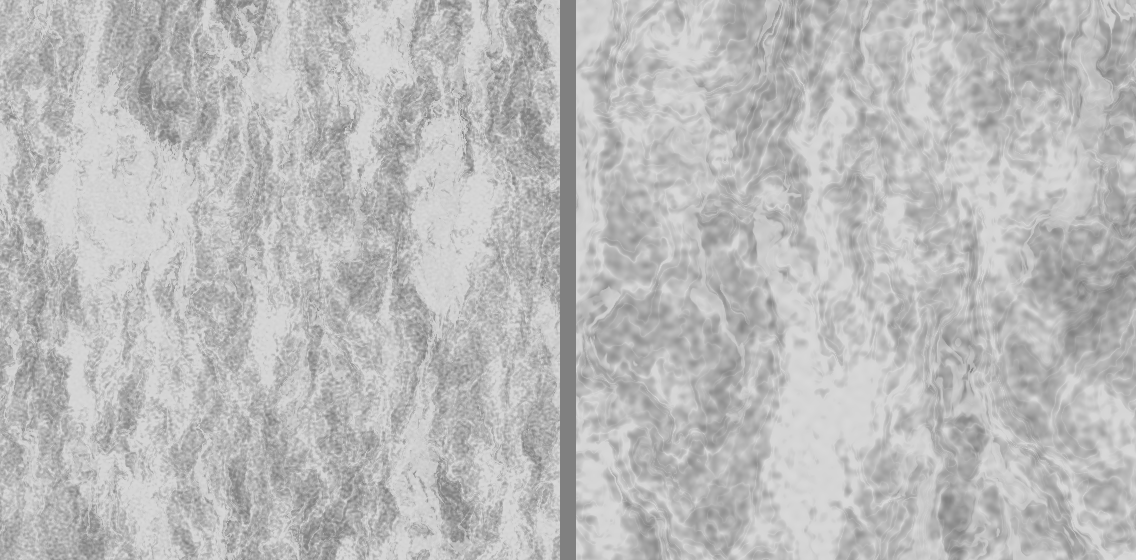
Left: the whole. Right: its middle third, enlarged.
A three.js fragment shader for this texture:

```glsl
// Grey weathered stone with vertical streaks, lacy filaments and pale ragged veins.
varying vec2 vUv;

const vec3 PIT_GREY = vec3(0.535);
const vec3 VEIN_GREY = vec3(0.835);

// Sine-free hash giving a random gradient in -1..1
vec2 randomGradient(vec2 cell) {
  vec3 h = fract(cell.xyx * vec3(0.1031, 0.1030, 0.0973));
  h += dot(h, h.yzx + 33.33);
  return fract((h.xx + h.yz) * h.zy) * 2.0 - 1.0;
}

float cornerValue(vec2 cell, vec2 local, vec2 corner) {
  return dot(randomGradient(cell + corner), local - corner);
}

// Gradient noise on a turned lattice, centred on zero
float noise(vec2 p) {
  p = mat2(0.8, 0.6, -0.6, 0.8) * p;
  vec2 cell = floor(p);
  vec2 f = p - cell;
  vec2 s = f * f * (3.0 - 2.0 * f);
  float low = mix(cornerValue(cell, f, vec2(0.0, 0.0)), cornerValue(cell, f, vec2(1.0, 0.0)), s.x);
  float high = mix(cornerValue(cell, f, vec2(0.0, 1.0)), cornerValue(cell, f, vec2(1.0, 1.0)), s.x);
  return mix(low, high, s.y);
}

float fbm(vec2 p, float gain) {
  float sum = 0.0;
  float amp = 1.0;
  for (int i = 0; i < 4; i++) {
    sum += amp * noise(p);
    p = p * 2.03 + vec2(17.3, 9.1);
    amp *= gain;
  }
  return sum;
}

vec2 fbmOffset(vec2 p) {
  return vec2(fbm(p, 0.55), fbm(p + vec2(43.7, 71.9), 0.55));
}

// Thin curling ridges, each octave bent by the one before
float lace(vec2 p) {
  float sum = 0.0;
  float amp = 1.0;
  for (int i = 0; i < 4; i++) {
    float n = noise(p);
    sum += amp * exp(-12.0 * abs(n));
    p = p * vec2(1.8, 2.1) + vec2(17.3, 5.7) + 1.2 * n;
    amp *= 0.8;
  }
  return sum;
}

// x: solid vein, y: soft glow around it
vec2 vein(vec2 p, vec2 scale, float ragged, float seed) {
  float presence = smoothstep(-0.04, 0.28, noise(p * vec2(7.0, 3.2) + seed * 3.1));
  float d = abs(noise(p * scale + seed) + ragged);
  float width = 0.008 + 0.075 * presence;
  float core = 1.0 - smoothstep(0.35 * width, width, d);
  return vec2(core * smoothstep(0.0, 0.25, presence), exp(-7.0 * d) * presence);
}

void main() {
  vec2 p = vUv + 3.0;

  // Large bends, then small jagged wiggles
  vec2 q = p + fbmOffset(p * vec2(9.0, 6.0)) * vec2(0.045, 0.05);
  q += fbmOffset(p * vec2(38.0, 30.0)) * vec2(0.012, 0.016);

  // Vertical bands and finer streaks
  float bands = fbm(q * vec2(9.0, 1.2), 0.5);
  float streaks = fbm(q * vec2(28.0, 4.5) + 11.0, 0.6);

  // Filaments, quieter in some patches
  float activity = smoothstep(-0.25, 0.1, noise(p * vec2(5.0, 2.5) + 23.0));
  float filaments = (lace(q * vec2(22.0, 9.0)) - 0.97) * mix(0.55, 1.2, activity);
  float grain = noise(p * vec2(165.0, 185.0));

  // Veins at three sizes
  float ragged = 0.13 * fbm(q * vec2(42.0, 20.0) + 5.0, 0.7);
  float core = 0.0;
  float glow = 0.0;
  for (int i = 0; i < 3; i++) {
    float k = float(i);
    vec2 layer = vein(q, vec2(6.0, 1.1) * (1.0 + 0.65 * k), ragged, 13.7 + 19.3 * k);
    core = max(core, layer.x * (1.0 - 0.15 * k));
    glow = max(glow, layer.y);
  }

  // Combine into one tone
  float relief = 2.1 * bands + 2.0 * streaks + 1.4 * filaments + 2.0 * grain;
  relief += 0.9 * (glow - 0.25);
  float tone = clamp(0.62 + 0.28 * relief, -0.05, 1.0);
  tone = mix(tone, 1.0, 0.85 * core);
  vec3 color = mix(PIT_GREY, VEIN_GREY, tone) + 0.03 * grain;
  gl_FragColor = vec4(color, 1.0);
}
```
